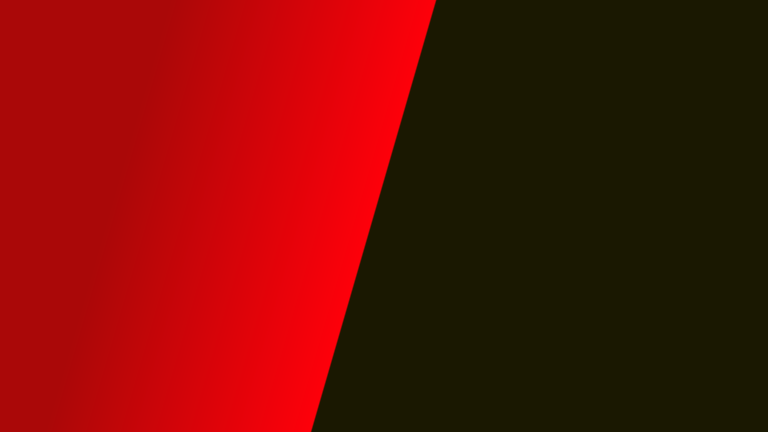
Give the GLSL for this background, as a WebGL 2 fragment shader.

```glsl
#version 300 es
precision highp float;
// Two flat fields split by one slanted edge: near-black olive on the right,
// red on the left. The red brightens linearly towards the edge, measured by
// the horizontal distance to it. Lengths are fractions of the canvas width.
uniform vec2 u_resolution;
out vec4 outColor;

const float EDGE_BOTTOM = 0.405;   // edge position along the bottom
const float EDGE_TOP    = 0.568;   // edge position along the top
const float GLOW_WIDTH  = 0.345;   // reach of the bright ramp
const float SOFTNESS    = 0.0014;  // half width of the edge blend
const vec3 DEEP_RED   = vec3(0.668, 0.030, 0.030);
const vec3 BRIGHT_RED = vec3(0.995, 0.000, 0.040);
const vec3 DARK_OLIVE = vec3(0.102, 0.094, 0.004);

// Horizontal distance to the slanted edge, positive on the red side
float edgeDistance(vec2 uv) {
    return mix(EDGE_BOTTOM, EDGE_TOP, uv.y) - uv.x;
}

// Flat deep red that ramps up to bright red at the edge
vec3 redPanel(float dist) {
    float glow = clamp(1.0 - dist / GLOW_WIDTH, 0.0, 1.0);
    return mix(DEEP_RED, BRIGHT_RED, glow);
}

void main() {
    vec2 uv = gl_FragCoord.xy / u_resolution;
    float dist = edgeDistance(uv);

    // Blend over at least one pixel
    float blur = max(SOFTNESS, 0.6 / u_resolution.x);
    float redMask = smoothstep(-blur, blur, dist);

    outColor = vec4(mix(DARK_OLIVE, redPanel(dist), redMask), 1.0);
}
```
